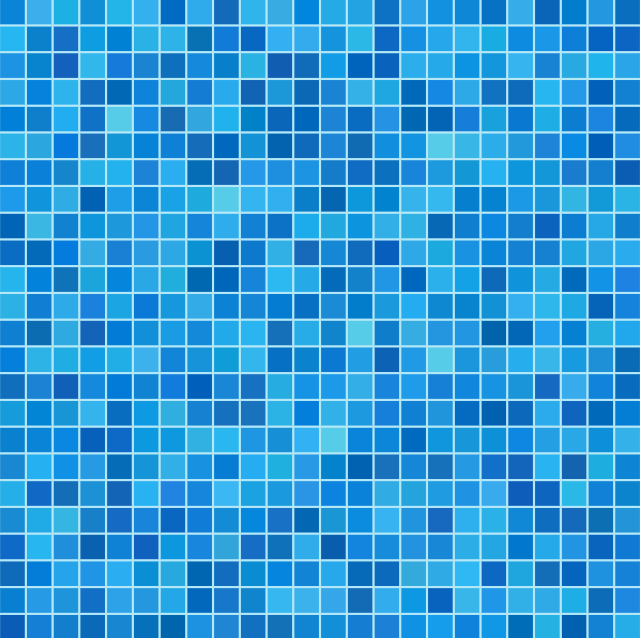
A WebGL 2 fragment shader for this pattern:

```glsl
#version 300 es
precision highp float;
// Square blue pool mosaic: randomly shaded tiles with thin pale grout.

#define TILES_ACROSS 23.93
#define GRID_SHIFT vec2(0.034, 0.097)
#define GROUT_WIDTH 0.082
#define GROUT_SOFTNESS 0.022
#define HUE_JITTER vec3(0.10, 0.05, 0.07)
#define SHADE_JITTER 0.05
#define AQUA_SHARE 0.01

uniform vec2 u_resolution;
out vec4 fragColor;

const vec3 DEEP_BLUE = vec3(0.04, 0.41, 0.73);
const vec3 POOL_BLUE = vec3(0.06, 0.51, 0.84);
const vec3 CLEAR_BLUE = vec3(0.10, 0.59, 0.88);
const vec3 SKY_BLUE = vec3(0.17, 0.68, 0.91);
const vec3 PALE_AQUA = vec3(0.34, 0.80, 0.91);
const vec3 GROUT = vec3(0.71, 0.91, 0.97);

float hash(vec2 cell, float seed) {
    return fract(sin(dot(cell, vec2(127.1, 311.7)) + seed * 74.7) * 43758.5453);
}

// Pick a base shade by its share of the tiles, then vary it slightly.
vec3 tileColor(vec2 cell) {
    float pick = hash(cell, 0.0);
    vec3 color = DEEP_BLUE;
    color = mix(color, POOL_BLUE, step(0.24, pick));
    color = mix(color, CLEAR_BLUE, step(0.54, pick));
    color = mix(color, SKY_BLUE, step(0.73, pick));

    vec3 hue = vec3(hash(cell, 1.0), hash(cell, 2.0), hash(cell, 3.0)) - 0.5;
    color += hue * HUE_JITTER + (hash(cell, 4.0) - 0.5) * SHADE_JITTER;
    color = mix(color, PALE_AQUA, step(1.0 - AQUA_SHARE, pick));
    return clamp(color, 0.0, 1.0);
}

void main() {
    // Grid coordinates: one unit per tile
    float scale = TILES_ACROSS / u_resolution.x;
    vec2 grid = gl_FragCoord.xy * scale + GRID_SHIFT;

    // Distance to the nearest grout centre line
    vec2 toLine = 0.5 - abs(fract(grid) - 0.5);
    float dist = min(toLine.x, toLine.y);

    // Soft grout edge, never sharper than a pixel
    float soft = max(GROUT_SOFTNESS, 0.5 * scale);
    float halfWidth = 0.5 * GROUT_WIDTH;
    float grout = 1.0 - smoothstep(halfWidth - soft, halfWidth + soft, dist);

    fragColor = vec4(mix(tileColor(floor(grid)), GROUT, grout), 1.0);
}
```
